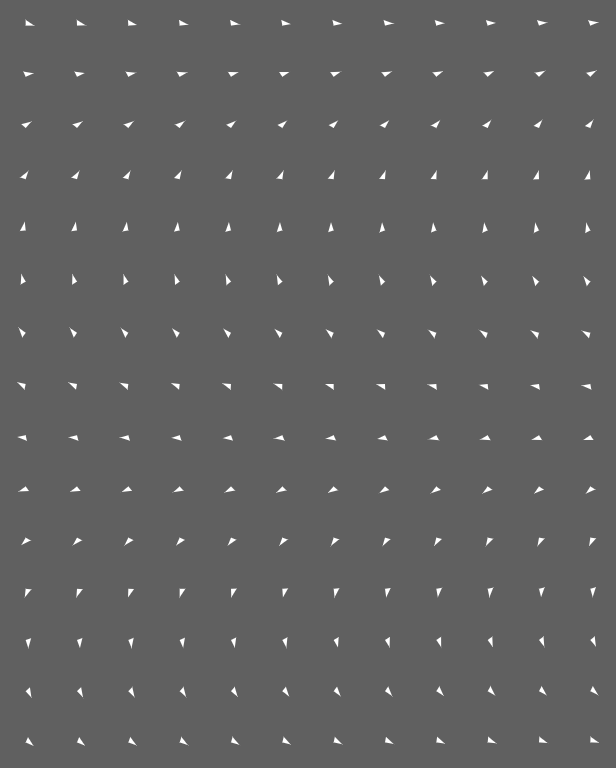
A Shadertoy shader for this pattern:

```glsl
// Grid of small white right triangles, each turned a little further than the last.
#define COLUMNS 12.0
#define ROWS 15.0
#define LONG_LEG 0.168
#define SHORT_LEG 0.112
#define TURNS 1.0
#define START_ANGLE 0.0
#define BACKGROUND vec3(0.378)
#define TRIANGLE_COLOR vec3(1.0)

const float TAU = 6.2831853;

// Signed distance bound to a right triangle with its right angle at the origin.
float rightTriangle(vec2 p, vec2 legs) {
    float hypotenuse = dot(p - vec2(legs.x, 0.0), normalize(legs.yx));
    return max(hypotenuse, max(-p.x, -p.y));
}

// Coordinates of p in a frame turned counterclockwise by angle.
vec2 toTurnedFrame(vec2 p, float angle) {
    float c = cos(angle), s = sin(angle);
    return vec2(c * p.x + s * p.y, c * p.y - s * p.x);
}

void mainImage(out vec4 fragColor, in vec2 fragCoord) {
    // Cells, with local units of one cell height
    vec2 cellSize = iResolution.xy / vec2(COLUMNS, ROWS);
    vec2 grid = fragCoord / cellSize;
    vec2 cell = floor(grid);
    vec2 local = (fract(grid) - 0.5) * cellSize / cellSize.y;

    // Rotation advances in reading order, from the top left
    float index = (ROWS - 1.0 - cell.y) * COLUMNS + cell.x;
    float angle = START_ANGLE + TAU * TURNS * index / (COLUMNS * ROWS);

    // Triangle pivoting on its right-angled corner
    float dist = rightTriangle(toTurnedFrame(local, angle), vec2(LONG_LEG, SHORT_LEG));
    float pixel = 1.0 / cellSize.y;
    float coverage = clamp(0.5 - dist / pixel, 0.0, 1.0);

    fragColor = vec4(mix(BACKGROUND, TRIANGLE_COLOR, coverage), 1.0);
}
```
